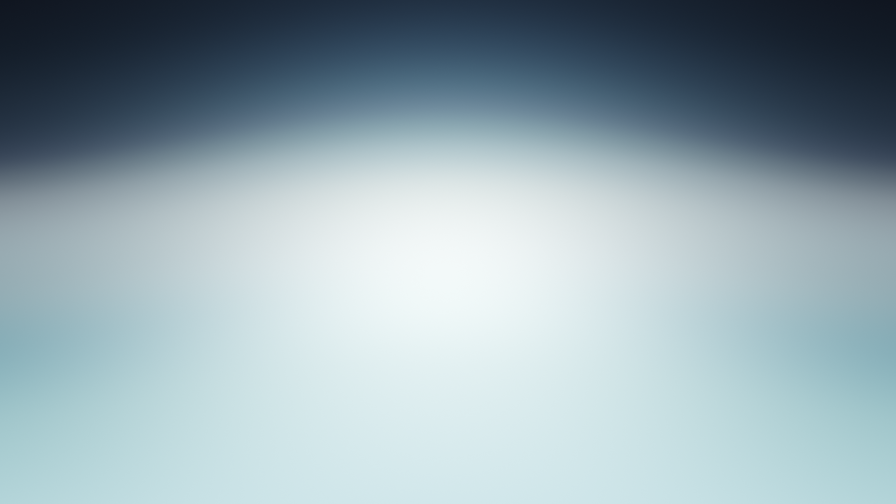
A Shadertoy shader for this background:

```glsl
// Soft studio backdrop: dark upper wall, glowing arched horizon and a pale teal floor.

const float GLOW_X = 0.495;      // horizontal centre of the light
const float GLOW_REACH = 0.58;   // half width of the light
const float ARCH_HEIGHT = 0.11;  // lift of the horizon below the light
const float DITHER = 0.003;      // strength of the anti-banding grain

const int STOPS = 12;

// Depth of each colour stop, from the top downwards
const float DEPTH[STOPS] = float[STOPS](
    0.0, 0.11, 0.20, 0.27, 0.32, 0.36, 0.41, 0.48, 0.58, 0.70, 0.85, 1.11);

// Vertical colours at the unlit sides
const vec3 SIDE[STOPS] = vec3[STOPS](
    vec3(0.06, 0.08, 0.12), vec3(0.075, 0.11, 0.155), vec3(0.11, 0.155, 0.21),
    vec3(0.15, 0.20, 0.265), vec3(0.22, 0.27, 0.34), vec3(0.35, 0.40, 0.45),
    vec3(0.50, 0.55, 0.585), vec3(0.57, 0.64, 0.67), vec3(0.56, 0.66, 0.69),
    vec3(0.51, 0.67, 0.71), vec3(0.62, 0.77, 0.79), vec3(0.74, 0.86, 0.88));

// Vertical colours through the middle of the light
const vec3 LIT[STOPS] = vec3[STOPS](
    vec3(0.09, 0.13, 0.18), vec3(0.13, 0.19, 0.26), vec3(0.205, 0.30, 0.385),
    vec3(0.31, 0.43, 0.51), vec3(0.43, 0.54, 0.61), vec3(0.55, 0.66, 0.70),
    vec3(0.71, 0.79, 0.81), vec3(0.87, 0.905, 0.905), vec3(0.945, 0.965, 0.965),
    vec3(0.945, 0.975, 0.975), vec3(0.885, 0.94, 0.945), vec3(0.82, 0.905, 0.92));

float hash(vec2 p) {
    return fract(sin(dot(p, vec2(12.9898, 78.233))) * 43758.5453);
}

// Colour of one stop for a given amount of light
vec3 stopColor(int i, float light) {
    return mix(SIDE[i], LIT[i], light);
}

// Slope of the colour curve at a stop
vec3 stopSlope(int i, float light) {
    int before = max(i - 1, 0);
    int after = min(i + 1, STOPS - 1);
    return (stopColor(after, light) - stopColor(before, light))
         / (DEPTH[after] - DEPTH[before]);
}

// Smooth cubic gradient through the stops
vec3 backdrop(float depth, float light) {
    int i = 0;
    for (int k = 1; k < STOPS - 1; k++) {
        if (depth >= DEPTH[k]) i = k;
    }
    float span = DEPTH[i + 1] - DEPTH[i];
    float t = clamp((depth - DEPTH[i]) / span, 0.0, 1.0);
    float ease = t * t * (3.0 - 2.0 * t);
    vec3 color = mix(stopColor(i, light), stopColor(i + 1, light), ease);
    color += span * t * (1.0 - t) * (1.0 - t) * stopSlope(i, light);
    color -= span * t * t * (1.0 - t) * stopSlope(i + 1, light);
    return color;
}

void mainImage(out vec4 fragColor, in vec2 fragCoord) {
    vec2 uv = fragCoord / iResolution.xy;

    // Light falls off sideways and bends the horizon upwards
    float light = 1.0 - smoothstep(0.0, GLOW_REACH, abs(uv.x - GLOW_X));
    float depth = 1.0 - uv.y + ARCH_HEIGHT * light;
    vec3 color = backdrop(depth, light);

    // Fine grain hides banding
    color += (hash(uv) - 0.5) * DITHER;
    fragColor = vec4(clamp(color, 0.0, 1.0), 1.0);
}
```
